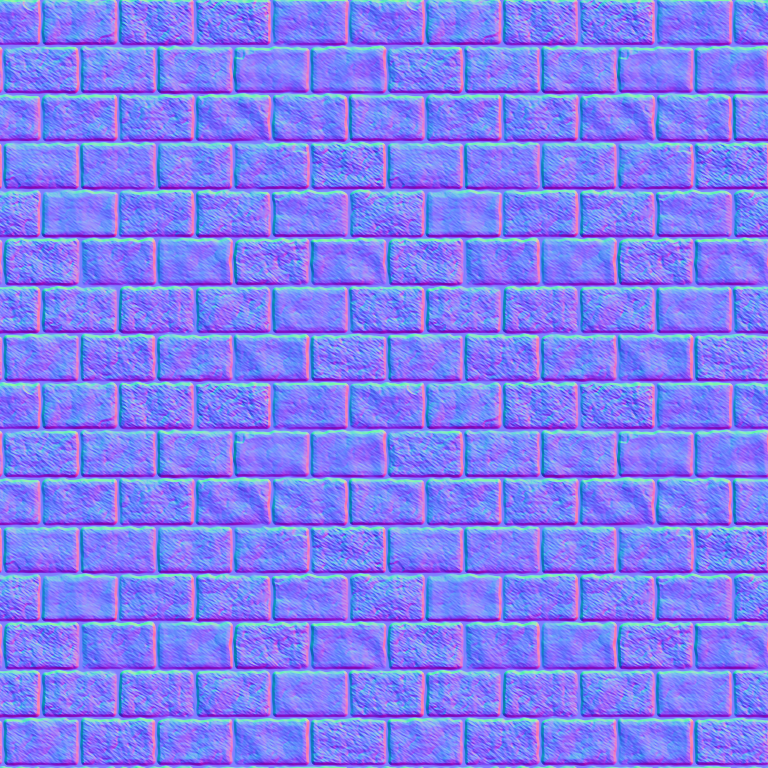
A three.js fragment shader for this texture map:

```glsl
// Tangent-space normal map of a running-bond brick wall, 10 bricks by 16 courses.
// A height field of bevelled boxes, grain and chips is built on a tile laid 2 by 2,
// then its slope is encoded as colour.
varying vec2 vUv;

vec2 hash2(vec2 cell) {
  vec3 q = fract(cell.xyx * vec3(0.1031, 0.1030, 0.0973));
  q += dot(q, q.yzx + 33.33);
  return fract((q.xx + q.yz) * q.zy);
}

float cornerDot(vec2 cell, vec2 corner, vec2 f, float wrap) {
  return dot(hash2(mod(cell + corner, wrap)) * 2.0 - 1.0, f - corner);
}

// Gradient noise that repeats every "wrap" cells
float gradientNoise(vec2 p, float wrap) {
  vec2 cell = floor(p), f = p - cell;
  vec2 u = f * f * f * (f * (f * 6.0 - 15.0) + 10.0);
  float low = mix(cornerDot(cell, vec2(0, 0), f, wrap), cornerDot(cell, vec2(1, 0), f, wrap), u.x);
  float high = mix(cornerDot(cell, vec2(0, 1), f, wrap), cornerDot(cell, vec2(1, 1), f, wrap), u.x);
  return mix(low, high, u.y);
}

float roundedBox(vec2 p, vec2 halfSize, float radius) {
  vec2 a = abs(p) - halfSize + radius;
  return length(max(a, 0.0)) + min(max(a.x, a.y), 0.0) - radius;
}

float wallHeight(vec2 p) {
  float wobble = gradientNoise(p * 43.0, 43.0);
  float broad = gradientNoise(p * 17.0 + 5.0, 17.0);

  // Courses, every other one shifted by half a brick
  vec2 grid = (p - vec2(0.008, 0.005) + vec2(broad, wobble) * 0.005) * vec2(5.0, 8.0);
  float course = floor(grid.y);
  grid.x -= 0.5 * mod(course, 2.0);
  vec2 brick = mod(floor(grid), vec2(5.0, 8.0));
  vec2 local = (fract(grid) - 0.5) / vec2(5.0, 8.0);
  vec2 look = hash2(brick + 3.7);
  vec2 wear = hash2(brick + 41.3);

  // Worn outline, thin bevel of uneven depth and softly rounded face
  float d = roundedBox(local, vec2(0.0985, 0.061) - 0.0015 * look, 0.011);
  d += 0.003 * wobble;
  float face = smoothstep(0.0005, -0.0075, d);
  float height = (0.0085 + 0.009 * broad) * face + 0.0045 * smoothstep(0.0, -0.018, d);

  // Grain: small pits and fine grit, rougher on some bricks
  float pits = gradientNoise(p * 67.0 + 11.0, 67.0);
  float grit = gradientNoise(vec2(p.x + p.y, p.y) * 113.0, 113.0);
  float grain = 0.003 * broad + 0.0015 * wobble;
  grain += mix(0.35, 1.35, look.x) * (0.0021 * pits + 0.0021 * grit + 0.005 * min(pits + 0.15, 0.0));

  // Chipped corners on a few bricks
  vec2 corner = sign(wear - 0.5) * vec2(0.085, 0.052);
  float chip = 0.024 - length((local - corner) * vec2(0.7, 1.0)) + 0.02 * wobble + 0.008 * pits;
  grain -= 0.005 * smoothstep(0.0, 0.012, chip) * step(0.72, look.y);

  // Each brick sits at a slight tilt
  return height + face * (grain + dot(local, wear - 0.5) * 0.1);
}

void main() {
  vec2 p = vUv * 2.0;
  vec2 e = vec2(0.0014, 0.0);
  vec2 fall = vec2(wallHeight(p - e.xy) - wallHeight(p + e.xy),
                   wallHeight(p - e.yx) - wallHeight(p + e.yx)) / (2.0 * e.x);
  vec3 normal = normalize(vec3(fall, 1.0));
  gl_FragColor = vec4(normal * 0.5 + 0.5, 1.0);
}
```
